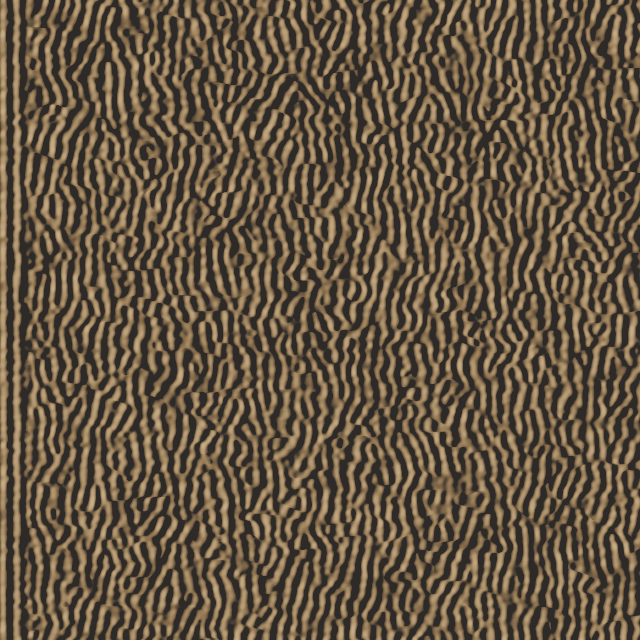
This texture is drawn by a Shadertoy shader. Its source:

```glsl
#define RIPPLES 52.0
#define CELLS 20.0
#define WAVES_PER_CELL 4
#define ANGLE_SPREAD 0.85
#define WOBBLE 0.0065
#define BUMP_SCALE 115.0
#define BUMP_STRENGTH 1.7
#define PATCH_STRENGTH 0.7
#define LIGHT_DIR vec2(0.95, -0.31)
#define SHADOW_COLOR vec3(0.175, 0.165, 0.158)
#define SAND_COLOR vec3(0.56, 0.45, 0.31)
#define CREST_COLOR vec3(0.82, 0.73, 0.58)

const float TAU = 6.2831853;

vec3 hash3(vec3 p) {
    uvec3 v = uvec3(ivec3(p) + 1000) * 1664525u + 1013904223u;
    v.x += v.y * v.z; v.y += v.z * v.x; v.z += v.x * v.y;
    v ^= v >> 16u;
    v.x += v.y * v.z; v.y += v.z * v.x; v.z += v.x * v.y;
    return vec3(v >> 8u) / 16777216.0;
}

float valueNoise(vec2 p) {
    vec2 i = floor(p), f = fract(p);
    f = f * f * (3.0 - 2.0 * f);
    float a = hash3(vec3(i, 91)).x;
    float b = hash3(vec3(i + vec2(1, 0), 91)).x;
    float c = hash3(vec3(i + vec2(0, 1), 91)).x;
    float d = hash3(vec3(i + vec2(1, 1), 91)).x;
    return mix(mix(a, b, f.x), mix(c, d, f.x), f.y);
}

// Slope toward the light of scattered wave packets with evened-out strength
float rippleSlope(vec2 uv) {
    vec2 p = uv * CELLS, base = floor(p);
    vec2 wave = vec2(0.0);
    for (int y = -1; y <= 1; y++)
    for (int x = -1; x <= 1; x++)
    for (int k = 0; k < WAVES_PER_CELL; k++) {
        vec2 cell = base + vec2(x, y);
        vec3 place = hash3(vec3(cell, 2 * k));
        vec3 shape = hash3(vec3(cell, 2 * k + 1));
        vec2 d = p - cell - place.xy;
        float window = max(1.0 - dot(d, d), 0.0);
        float angle = (shape.x + shape.y - 1.0) * ANGLE_SPREAD;
        vec2 dir = vec2(cos(angle), sin(angle));
        float phase = TAU * (RIPPLES / CELLS * dot(dir, d) + place.z);
        float weight = window * window * window * dot(dir, LIGHT_DIR);
        wave += weight * vec2(cos(phase), sin(phase));
    }
    float strength = length(wave) / sqrt(float(WAVES_PER_CELL)) + 0.001;
    return 1.65 * wave.x / length(wave + 0.0001) * pow(strength, 0.35);
}

// Slope of the small lumps that roughen the ridges
float bumpSlope(vec2 uv) {
    vec2 p = uv * BUMP_SCALE;
    vec2 stepToLight = 0.35 * LIGHT_DIR;
    return valueNoise(p + stepToLight) - valueNoise(p - stepToLight);
}

void mainImage(out vec4 fragColor, in vec2 fragCoord) {
    vec2 uv = fragCoord / iResolution.y;

    // Sideways wobble bends the ridges into short zigzags
    float border = 1.0 - smoothstep(0.025, 0.06, uv.x);
    float wobble = valueNoise(uv * vec2(28.0, 42.0) + 7.0) - 0.5;
    vec2 bent = uv + vec2(WOBBLE * wobble * (1.0 - 0.7 * border), 0.0);

    // Straight ripples along the left border
    float straight = 1.7 * cos(TAU * 0.9 * RIPPLES * (bent.x - 0.005));
    float slope = mix(rippleSlope(bent), straight, border);

    // Lumps and gentle light and dark patches
    slope += BUMP_STRENGTH * bumpSlope(uv);
    slope += PATCH_STRENGTH * (valueNoise(uv * vec2(32.0, 20.0) + 50.0) - 0.5);

    // Slopes facing away fall into flat shadow, lit ones saturate softly
    float lit = 1.0 - exp(-0.8 * max(slope + 0.52, 0.0));
    vec3 color = mix(SHADOW_COLOR, SAND_COLOR, min(lit / 0.61, 1.0));
    color = mix(color, CREST_COLOR, max(lit - 0.61, 0.0) / 0.39);
    fragColor = vec4(color, 1.0);
}
```
